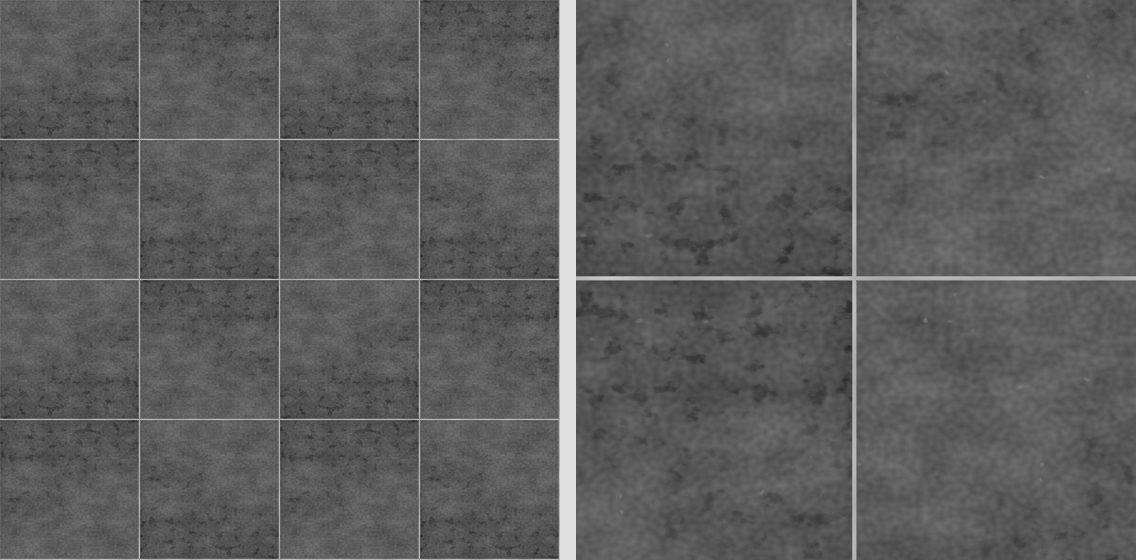
Left, the full canvas; right, a detail of the centre.
Reproduce this texture procedurally as a Shadertoy shader.

```glsl
// Dark grey stone floor tiles, mirrored from tile to tile, with thin pale grout.
#define TILES 4.0          // tiles across and down, an even number
#define GROUT_WIDTH 0.010  // in tile widths
#define GROUT_SHIFT 0.004  // offset of the joints, in tile widths
#define STONE_TONE 0.356
#define SLOPE 0.045        // fade from the pale side to the dark corner
#define CLOUDS 0.050
#define STREAKS 0.055
#define GRAIN 0.065
#define PITS 0.100
#define RIM 0.110          // darkening along tile edges
#define SPECKS 0.160

const vec3 GROUT_COLOUR = vec3(0.70);

float hash(vec2 p) {
    vec3 a = fract(p.xyx * vec3(0.1031, 0.1030, 0.0973));
    a += dot(a, a.yzx + 33.33);
    return fract((a.x + a.y) * a.z);
}

// One lattice corner's share; the lattice wraps after "period" cells.
float cornerGradient(vec2 cell, vec2 offset, vec2 period, float seed) {
    float angle = 6.28319 * hash(mod(cell, period) + seed);
    return dot(vec2(cos(angle), sin(angle)), offset);
}

// Gradient noise over the unit square, wrapping at its borders.
float gradientNoise(vec2 p, vec2 period, float seed) {
    p *= period;
    vec2 i = floor(p), f = p - i;
    vec2 w = f * f * f * (f * (f * 6.0 - 15.0) + 10.0);
    vec2 e = vec2(1.0, 0.0);
    float low = mix(cornerGradient(i, f, period, seed),
                    cornerGradient(i + e, f - e, period, seed), w.x);
    float high = mix(cornerGradient(i + e.yx, f - e.yx, period, seed),
                     cornerGradient(i + 1.0, f - 1.0, period, seed), w.x);
    return mix(low, high, w.y);
}

float fbm(vec2 p, vec2 period, float seed) {
    float sum = 0.0, gain = 1.0;
    for (int octave = 0; octave < 4; octave++) {
        sum += gain * gradientNoise(p, period, seed);
        period *= 2.0;
        gain *= 0.55;
        seed += 17.0;
    }
    return sum;
}

// Grey level of one tile; its dark corner is at the lower right.
float stone(vec2 p) {
    float clouds = fbm(p, vec2(3.0), 5.0);
    float streaks = fbm(p, vec2(7.0, 13.0), 41.0);
    float grain = gradientNoise(p, vec2(56.0, 64.0), 83.0);

    float slope = dot(p - 0.5, vec2(-0.45, 0.9));
    float wear = smoothstep(-0.35, 0.6, -slope - 0.5 * clouds);
    float tone = STONE_TONE + SLOPE * slope + CLOUDS * clouds
               + STREAKS * streaks + GRAIN * grain;

    // Dark pitting gathers around the worn corner.
    float pits = smoothstep(0.12, 0.55, fbm(p, vec2(15.0, 20.0), 127.0));
    tone -= PITS * pits * mix(0.15, 1.0, wear);

    // Uneven dark rim, strongest on the worn sides.
    vec2 border = min(p, 1.0 - p);
    float rim = exp(-min(border.x, border.y) / 0.022);
    float patchy = clamp(0.6 + 1.4 * streaks, 0.0, 1.0);
    tone -= RIM * rim * patchy * mix(0.35, 1.0, wear);

    // Sparse pale chips on the lighter side.
    float chips = smoothstep(0.38, 0.60, gradientNoise(p, vec2(44.0), 211.0));
    float chipArea = smoothstep(0.0, 0.4, gradientNoise(p, vec2(5.0), 239.0));
    tone += SPECKS * chips * chipArea * (1.0 - 0.7 * wear);

    return clamp(tone, 0.12, 0.65);
}

void mainImage(out vec4 fragColor, in vec2 fragCoord) {
    vec2 uv = fragCoord / iResolution.xy;
    vec2 grid = uv * TILES + vec2(GROUT_SHIFT, -GROUT_SHIFT);
    vec2 cell = floor(grid);
    vec2 local = grid - cell;

    // Mirror the tiles in a two by two arrangement.
    vec2 flip = vec2(1.0 - mod(cell.y, 2.0), 1.0 - mod(cell.x + cell.y, 2.0));
    vec3 colour = vec3(stone(mix(local, 1.0 - local, flip)));

    // Grout joints, antialiased and slightly uneven in brightness.
    vec2 pixel = TILES / iResolution.xy;
    vec2 border = min(local, 1.0 - local);
    vec2 cover = clamp((0.5 * GROUT_WIDTH - border) / pixel + 0.5, 0.0, 1.0);
    cover *= min(vec2(1.0), GROUT_WIDTH / pixel);
    vec3 grout = GROUT_COLOUR + 0.16 * gradientNoise(uv, vec2(24.0), 307.0);
    colour = mix(colour, grout, max(cover.x, cover.y));

    fragColor = vec4(colour, 1.0);
}
```
